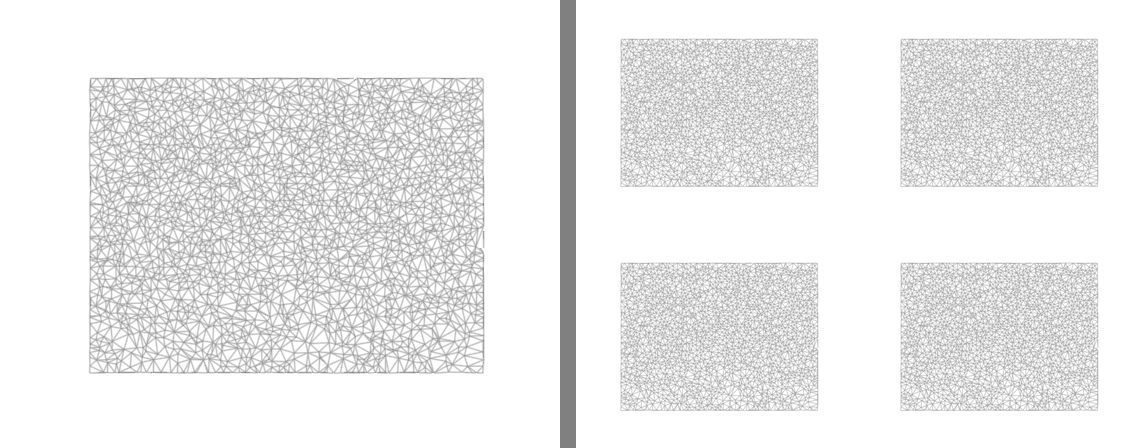
Left, the tile; right, the same tile 2 across and 2 down.
Give the GLSL for this pattern, as a WebGL 1 fragment shader.

```glsl
precision highp float;

uniform vec2 u_resolution;

const vec3 PAPER = vec3(1.0);
const vec3 INK = vec3(0.35);
const vec2 MESH_LOW = vec2(0.160, 0.167);   // mesh corners, share of the canvas
const vec2 MESH_HIGH = vec2(0.864, 0.826);
const vec2 CELLS = vec2(70.0, 52.0);        // at most one site per cell
const float KEEP_BOTTOM = 0.46;             // share of cells holding a site
const float KEEP_TOP = 0.74;
const float KEEP_BORDER = 0.75;
const float BORDER_WOBBLE = 0.2;            // scatter of border sites, in cells
const float LINE_WIDTH = 0.00098;           // share of the canvas width
const float SOFT_PIXELS = 1.35;
const float FAR = 25.0;                     // size of the starting triangle
const int REACH = 3;
const int MAX_STEPS = 18;

vec3 hash3(vec2 cell) {
  vec3 k = vec3(dot(cell, vec2(127.1, 311.7)),
                dot(cell, vec2(269.5, 183.3)),
                dot(cell, vec2(419.2, 371.9)));
  return fract(sin(k) * 43758.5453);
}

float cross2(vec2 a, vec2 b) {
  return a.x * b.y - a.y * b.x;
}

// Site of a cell: position in xy, z is 1 where the site exists.
vec3 siteOf(vec2 cell) {
  vec2 last = CELLS - 1.0;
  if (any(lessThan(cell, vec2(0.0))) || any(greaterThan(cell, last))) return vec3(0.0);
  vec3 h = hash3(cell);
  vec2 low = 1.0 - step(0.5, cell);
  vec2 high = step(last - 0.5, cell);
  vec2 side = low + high;
  vec2 offset = mix(h.xy, h.xy * BORDER_WOBBLE, low);
  offset = mix(offset, 1.0 - h.xy * BORDER_WOBBLE, high);
  float keep = mix(KEEP_BOTTOM, KEEP_TOP, smoothstep(0.0, 0.5, cell.y / CELLS.y));
  keep = mix(keep, KEEP_BORDER, max(side.x, side.y));
  keep = max(keep, side.x * side.y);
  return vec3(cell + offset, step(h.z, keep));
}

vec2 circumcentre(vec2 a, vec2 b, vec2 c) {
  vec2 u = b - a;
  vec2 v = c - a;
  float area = max(2.0 * cross2(u, v), 1e-6);
  float uu = dot(u, u);
  float vv = dot(v, v);
  return a + vec2(v.y * uu - u.y * vv, u.x * vv - v.x * uu) / area;
}

// Ink left by the edge a-b at the origin; edges to helper corners stay blank.
float edgeInk(vec3 a, vec3 b, float width, float soft) {
  vec2 ab = b.xy - a.xy;
  float t = clamp(-dot(a.xy, ab) / max(dot(ab, ab), 1e-6), 0.0, 1.0);
  float d = length(a.xy + ab * t);
  return a.z * b.z * width / soft * max(1.0 - d / soft, 0.0);
}

void main() {
  vec2 meshSize = MESH_HIGH - MESH_LOW;
  vec2 p = (gl_FragCoord.xy / u_resolution - MESH_LOW) / meshSize * CELLS;
  gl_FragColor = vec4(PAPER, 1.0);
  if (any(lessThan(p, vec2(-0.5))) || any(greaterThan(p, CELLS + 0.5))) return;

  // Delaunay triangle around p: shrink a huge triangle by swapping in
  // the site deepest inside its circumcircle until the circle is empty.
  vec3 a = vec3(-FAR, -0.6 * FAR, 0.0);
  vec3 b = vec3(FAR, -0.6 * FAR, 0.0);
  vec3 c = vec3(0.0, 1.1 * FAR, 0.0);
  vec2 home = floor(p);
  for (int s = 0; s < MAX_STEPS; s++) {
    vec2 centre = circumcentre(a.xy, b.xy, c.xy);
    vec2 radius = a.xy - centre;
    float best = dot(radius, radius) * 0.9999;
    vec3 d = vec3(0.0);
    for (int j = -REACH; j <= REACH; j++) {
      for (int i = -REACH; i <= REACH; i++) {
        vec3 site = siteOf(home + vec2(float(i), float(j)));
        vec2 q = site.xy - p;
        vec2 r = q - centre;
        float dist = dot(r, r);
        if (site.z > 0.5 && dist < best) {
          best = dist;
          d = vec3(q, 1.0);
        }
      }
    }
    if (d.z < 0.5) break;
    float da = cross2(d.xy, a.xy);
    float db = cross2(d.xy, b.xy);
    float dc = cross2(d.xy, c.xy);
    if (db <= 0.0 && da >= 0.0) c = d;
    else if (dc <= 0.0 && db >= 0.0) a = d;
    else b = d;
  }

  // Thin lines, softened over about a pixel
  float cellsPerWidth = CELLS.x / meshSize.x;
  float width = LINE_WIDTH * cellsPerWidth;
  float soft = max(SOFT_PIXELS / u_resolution.x * cellsPerWidth, width);
  float clear = (1.0 - edgeInk(a, b, width, soft))
              * (1.0 - edgeInk(b, c, width, soft))
              * (1.0 - edgeInk(c, a, width, soft));
  gl_FragColor = vec4(mix(INK, PAPER, clear), 1.0);
}
```
